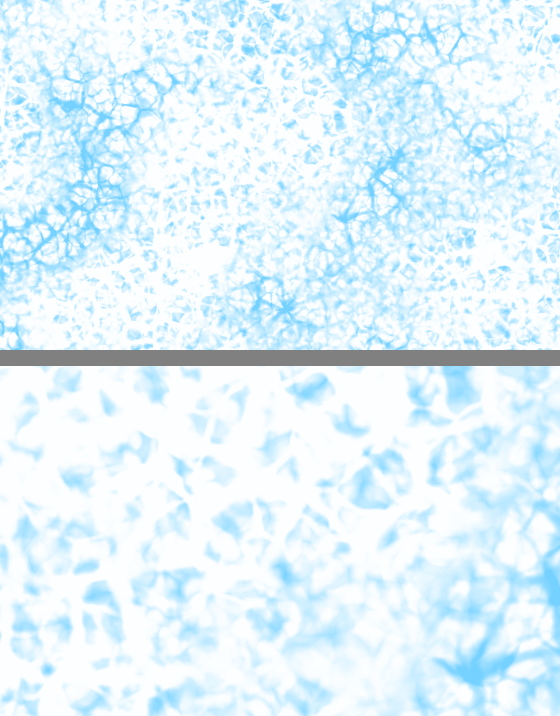
Top, the full canvas; bottom, a detail of the centre.
A WebGL 2 fragment shader for this texture:

```glsl
#version 300 es
precision highp float;
// Frosty web of white and sky-blue cell veins over fine, cloudy grain.

uniform vec2 u_resolution;
out vec4 fragColor;

const vec3 SKY = vec3(0.46, 0.82, 1.0);
const vec3 FROST = vec3(0.995, 0.998, 1.0);
const float MEAN_VEIN = 0.23;
const float MEAN_DISTANCE = 0.46;

vec2 hash2(vec2 cell) {
    vec3 h = fract(cell.xyx * vec3(0.1031, 0.1030, 0.0973));
    h += dot(h, h.yzx + 33.33);
    return fract((h.xx + h.yz) * h.zy);
}

// x: distance to the nearest seed, y: gap to the second nearest
vec2 cellular(vec2 p) {
    vec2 base = floor(p);
    vec2 local = fract(p);
    float nearest = 8.0;
    float second = 8.0;
    for (int j = -1; j <= 1; j++) {
        for (int i = -1; i <= 1; i++) {
            vec2 offset = vec2(i, j);
            float d = length(offset + hash2(base + offset) - local);
            second = min(second, max(nearest, d));
            nearest = min(nearest, d);
        }
    }
    return vec2(nearest, second - nearest);
}

// Rotated, bent sine octaves, centred on zero
float layeredSines(vec2 p) {
    const mat2 turn = mat2(0.8, 0.6, -0.6, 0.8);
    float sum = 0.0;
    float amplitude = 1.0;
    for (int i = 0; i < 5; i++) {
        sum += amplitude * sin(p.x + 1.4 * sin(p.y));
        p = turn * p * 1.75 + 2.3;
        amplitude *= 0.6;
    }
    return sum;
}

vec2 warp(vec2 p, float frequency, float amount) {
    vec2 q = p * frequency;
    return p + amount * vec2(layeredSines(q), layeredSines(q.yx + 7.1));
}

float vein(float gap, float width) {
    return 1.0 - smoothstep(0.02, width, gap);
}

// Amount of blue at a point, measured in canvas heights
float blueAmount(vec2 p) {
    // Broad regions: overall tone, and whether veins are blue or white
    float tone = layeredSines(p * 6.0 + 1.7);
    float polarity = clamp(layeredSines(p * 6.5 + 19.4) - 0.3, -1.0, 1.0);

    // Two sizes of web
    vec2 bent = warp(p, 24.0, 0.005);
    vec2 large = cellular(bent * 13.0 + 4.0);
    vec2 small = cellular(bent * 25.0 + 31.0);
    float largeVein = vein(large.y, 0.25);
    float smallVein = vein(small.y, 0.26);
    float web = 0.70 * (largeVein - MEAN_VEIN) + 0.45 * (smallVein - MEAN_VEIN);

    // Broken rings inside the cells and fine flecks
    float rings = cos(10.0 * large.x + 1.5 * layeredSines(p * 30.0));
    vec2 ragged = warp(p, 55.0, 0.004);
    float coarse = cellular(ragged * 34.0 + 57.0).x - MEAN_DISTANCE;
    float fine = cellular(ragged * 58.0 + 83.0).x - MEAN_DISTANCE;
    float grain = 0.9 * coarse + 0.7 * fine + 0.11 * rings;

    float blue = 0.19 + 0.15 * tone + polarity * web;
    blue += grain * (1.0 - 0.6 * largeVein);

    // Soft lower limit keeps pale wisps in the white
    return min(0.5 * (blue + sqrt(blue * blue + 0.01)), 1.0);
}

void main() {
    vec2 p = gl_FragCoord.xy / u_resolution.y;
    fragColor = vec4(mix(FROST, SKY, blueAmount(p)), 1.0);
}
```
